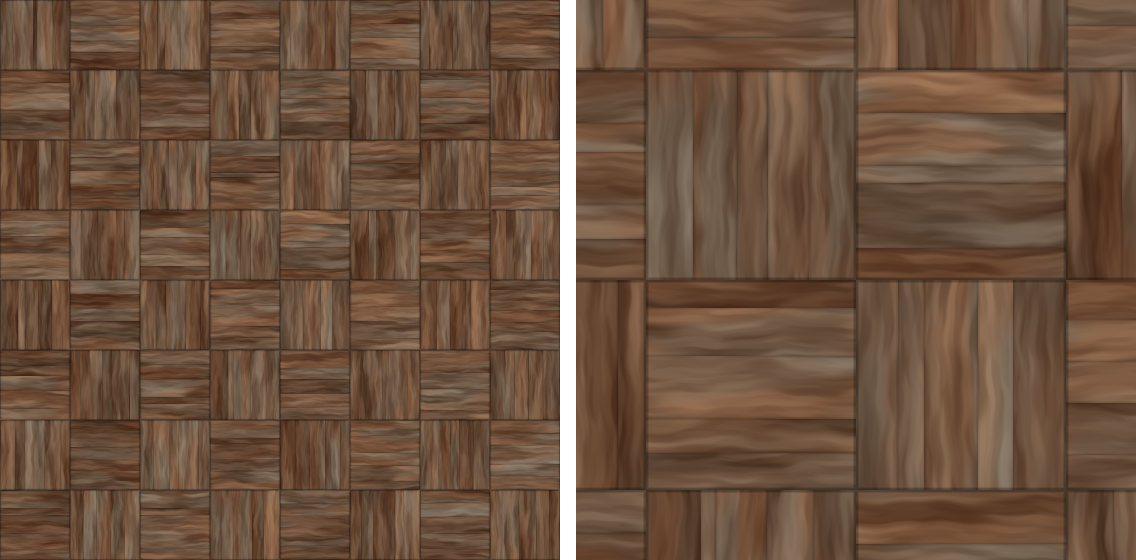
Left, the full canvas; right, a detail of the centre.
This texture is drawn by a WebGL 2 fragment shader. Its source:

```glsl
#version 300 es
precision highp float;
// Basket-weave parquet: a checkerboard of square blocks whose grain alternates
// between across and upright. Each block is cut into uneven planks with their own
// tone, and stretched cellular noise bent by layered sines draws the wood fibre.

uniform vec2 u_resolution;
out vec4 fragColor;

#define TILES 8.0          // blocks across and down
#define PLANKS 5           // planks in each block
#define PLANK_JITTER 0.75  // unevenness of plank widths
#define PLANK_TONE 0.52    // tone spread between planks
#define STREAK_TONE 0.72   // strength of broad streaks
#define FIBRE_TONE 0.50    // strength of fine fibres
#define WARMTH 0.85        // strength of reddish streaks
#define SEAM_WIDTH 0.013   // half width of block seams, in blocks
#define SEAM_DEPTH 0.30    // darkening at block seams
#define DARK_WOOD vec3(0.325, 0.215, 0.145)
#define LIGHT_WOOD vec3(0.535, 0.425, 0.335)

float hash(vec2 p) {
    vec3 q = fract(vec3(p.xyx) * vec3(0.1031, 0.1030, 0.0973));
    q += dot(q, q.yzx + 33.33);
    return fract((q.x + q.y) * q.z);
}

// Smooth cellular noise: cell values blended by distance to jittered points
float cellular(vec2 p) {
    vec2 cell = floor(p);
    float sum = 0.0, total = 0.0;
    for (int y = -1; y <= 1; y++) {
        for (int x = -1; x <= 1; x++) {
            vec2 id = cell + vec2(x, y);
            vec2 point = id + 0.15 + 0.7 * vec2(hash(id + 17.3), hash(id + 71.9));
            vec2 d = p - point;
            float weight = exp(-7.0 * dot(d, d));
            sum += weight * hash(id);
            total += weight;
        }
    }
    return sum / total;
}

// Sideways drift of the fibres along a plank
float grainBend(float along, float phase) {
    return 0.012 * sin(along * 5.0 + phase)
         + 0.006 * sin(along * 13.0 + phase * 2.3)
         + 0.003 * sin(along * 29.0 + phase * 4.1);
}

void main() {
    vec2 uv = gl_FragCoord.xy / u_resolution;
    float pixel = TILES / min(u_resolution.x, u_resolution.y);

    // Block layout: x runs along the grain, y across it
    vec2 tile = floor(uv * TILES);
    vec2 local = fract(uv * TILES);
    bool upright = mod(tile.x + tile.y, 2.0) > 0.5;
    vec2 wood = upright ? local.yx : local;

    // Planks of uneven width, each with its own tone
    vec2 seed = tile * 13.0 + 5.0;
    float tone = hash(seed);
    float plank = 0.0;
    float joint = 1.0;
    for (int i = 1; i < PLANKS; i++) {
        float n = float(i);
        float shift = PLANK_JITTER * (hash(seed + vec2(n, 7.0)) - 0.5);
        float edge = (n + shift) / float(PLANKS);
        float cover = smoothstep(edge - pixel * 0.6, edge + pixel * 0.6, wood.y);
        tone = mix(tone, hash(seed + vec2(n, 0.0)), cover);
        plank += step(edge, wood.y);
        joint = min(joint, abs(wood.y - edge));
    }

    // Fibres: broad streaks, fine lines and hair-thin pores
    float phase = 6.28 * hash(seed + vec2(plank, 3.0));
    float across = wood.y + grainBend(wood.x, phase);
    vec2 offset = tile * 41.0 + plank * vec2(7.0, 0.0) + 100.0;
    float streak = cellular(vec2(wood.x * 1.6, across * 11.0) + offset);
    float fibre = cellular(vec2(wood.x * 3.2, across * 25.0) + offset + 400.0);
    float pore = cellular(vec2(wood.x * 6.0, across * 48.0) + offset + 800.0);
    float red = cellular(vec2(wood.x * 1.2, across * 7.0) + offset + 1200.0);

    float shade = 0.46 + PLANK_TONE * (tone - 0.5)
                + STREAK_TONE * (streak - 0.5)
                + FIBRE_TONE * (fibre - 0.5)
                + 0.5 * FIBRE_TONE * (pore - 0.5);
    vec3 color = mix(DARK_WOOD, LIGHT_WOOD, clamp(shade, -0.3, 1.25));

    // Reddish heartwood against greyer sapwood
    color *= 1.0 + WARMTH * (red - 0.5) * vec3(0.14, -0.09, -0.28);

    // Faint plank joints and deeper block seams
    vec2 border = min(local, 1.0 - local);
    float rim = min(border.x, border.y);
    float jointLine = 1.0 - smoothstep(0.0, max(SEAM_WIDTH, pixel), joint);
    float seamLine = 1.0 - smoothstep(SEAM_WIDTH * 0.3, SEAM_WIDTH + pixel, rim);
    color *= 1.0 - 0.14 * jointLine;
    color *= 1.0 - SEAM_DEPTH * seamLine;

    fragColor = vec4(clamp(color, 0.0, 1.0), 1.0);
}
```
